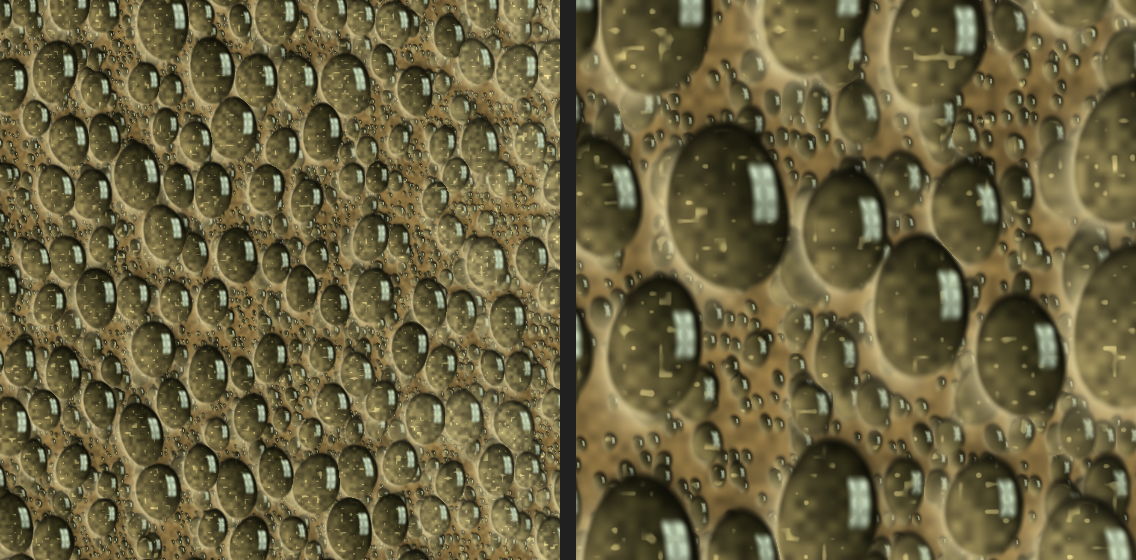
Left: the whole. Right: its middle third, enlarged.
A Shadertoy shader for this texture:

```glsl
// Oval water drops of many sizes on a sandy brown pane, lit from the upper right.
#define SLIM 0.73
#define BIG_CELLS 13.5
#define EDGE 0.0022
#define LEAN 0.28
#define SAND vec3(0.49, 0.40, 0.225)
#define DARK vec3(0.15, 0.145, 0.07)
#define OLIVE vec3(0.52, 0.47, 0.29)
#define CREAM vec3(0.90, 0.84, 0.63)
#define WINDOW vec3(0.66, 0.72, 0.62)
#define HAZE vec3(0.66, 0.62, 0.43)

float hash(vec2 p) {
    return fract(sin(dot(p, vec2(127.1, 311.7))) * 43758.5453);
}

float noise(vec2 p) {
    vec2 i = floor(p), f = fract(p);
    f = f * f * (3.0 - 2.0 * f);
    return mix(mix(hash(i), hash(i + vec2(1, 0)), f.x),
               mix(hash(i + vec2(0, 1)), hash(i + vec2(1, 1)), f.x), f.y);
}

// Staggered, jittered centre of the drop in a cell
vec2 dropCentre(vec2 cell) {
    vec2 jitter = vec2(hash(cell + 3.7), hash(cell + 9.2)) - 0.5;
    float stagger = mod(cell.y, 2.0) < 1.0 ? -0.25 : 0.25;
    return cell + 0.5 + vec2(stagger, 0.0) + jitter * vec2(0.55, 0.6);
}

float dropWeight(vec2 cell) {
    return mix(0.6, 1.5, hash(cell + 21.3));
}

// Each drop shares the gap to its neighbours by weight
float dropRadius(vec2 cell, vec2 centre) {
    float radius = 0.62, weight = dropWeight(cell);
    for (int k = 0; k < 9; k++) {
        if (k == 4) continue;
        vec2 other = cell + vec2(k % 3 - 1, k / 3 - 1);
        float gap = length(dropCentre(other) - centre);
        radius = min(radius, gap * weight / (weight + dropWeight(other)));
    }
    return radius * 1.04;
}

// Reflected window, bent along the right rim
float windowShine(vec2 q, float soft) {
    vec2 v = q - vec2(0.61, 0.17);
    v.x += 0.4 * v.y * v.y + 0.12 * v.y;
    vec2 box = abs(v) - vec2(0.11, 0.26);
    float d = length(max(box, 0.0)) + min(max(box.x, box.y), 0.0) - 0.06;
    float bars = min(abs(v.x + 0.02), abs(abs(v.y) - 0.13));
    float panes = 1.0 - 0.22 * (1.0 - smoothstep(0.01, 0.04 + soft, bars));
    return (1.0 - smoothstep(-soft, soft + 0.03, d)) * panes;
}

vec3 dropBody(vec2 q, float r, vec2 uv, float tone, float soft) {
    float light = smoothstep(-0.75, 1.15, dot(q, vec2(-0.78, -0.55)) + tone * 0.5 - 0.15);
    vec3 body = mix(DARK, OLIVE, light);
    float pale = smoothstep(0.5, 1.05, uv.x + 0.25 * (tone - 0.5));
    body = mix(body, HAZE, pale * (0.3 + 0.3 * light));
    // Grain and bright flecks
    body *= 0.72 + 0.56 * noise(uv * 150.0);
    float fleck = smoothstep(0.76, 0.95, noise(uv * 185.0 + 40.0));
    body += fleck * vec3(0.30, 0.28, 0.19) * smoothstep(1.0, 0.7, r);
    // Dark rim, deepest towards the upper right
    float rimSide = smoothstep(-0.7, 0.8, dot(q, vec2(0.45, 0.85)));
    body *= 1.0 - smoothstep(0.7, 1.0, r) * mix(0.1, 0.55, rimSide);
    vec3 shine = WINDOW * mix(0.85, 1.18, smoothstep(-0.3, 0.5, q.y + 0.4 * tone));
    return mix(body, shine, windowShine(q, soft));
}

void addDrops(inout vec3 col, vec2 uv, float cells, float share, float glowGain) {
    vec2 p = vec2(uv.x, uv.y * SLIM) * cells;
    vec2 home = floor(p);
    vec3 body = vec3(0);
    float cover = 0.0, glow = 0.0, shade = 0.0;
    for (int k = 0; k < 9; k++) {
        vec2 cell = home + vec2(k % 3 - 1, k / 3 - 1);
        vec2 centre = dropCentre(cell);
        vec2 q = p - centre;
        if (hash(cell + 51.9) > share || length(q) > 1.0) continue;
        float radius = dropRadius(cell, centre);
        float tone = hash(cell + 77.1);
        q /= radius;
        q.x += (hash(cell + 63.4) - 0.4) * LEAN * q.y;
        float angle = atan(q.y, q.x + 1e-5);
        float r = length(q) * (1.0 + 0.045 * sin(2.0 * angle + 6.28 * tone)
                                   + 0.025 * sin(3.0 * angle + 20.0 * tone));
        float soft = EDGE * cells / radius;
        float mask = 1.0 - smoothstep(1.0 - soft, 1.0 + soft, r);
        // Light thrown to the lower left, shadow above
        vec2 dir = q / max(length(q), 0.001);
        float outside = max(r - 1.0, 0.0);
        float reach = smoothstep(1.0, 0.7, length(p - centre));
        glow = max(glow, reach * exp(-4.2 * outside) * smoothstep(0.0, 0.9, dot(dir, vec2(-0.88, -0.47))));
        shade = max(shade, reach * exp(-6.0 * outside) * smoothstep(0.0, 1.0, dot(dir, vec2(0.35, 0.94))));
        if (mask > cover) {
            cover = mask;
            body = dropBody(q, r, uv, tone, min(soft, 0.15));
        }
    }
    col *= 1.0 - 0.35 * shade;
    col = mix(col, CREAM, glow * glowGain);
    col = mix(col, body, cover);
}

void mainImage(out vec4 fragColor, in vec2 fragCoord) {
    vec2 uv = fragCoord / iResolution.y;
    // Sandy ground
    vec3 col = SAND * (0.72 + 0.36 * noise(uv * 160.0) + 0.24 * noise(uv * 14.0));
    // Fine mist first, large drops last
    addDrops(col, uv + 7.0 * vec2(0.0, 1.0), 115.0, 0.5, 0.4);
    addDrops(col, uv, 62.0, 0.45, 0.5);
    addDrops(col, uv, 31.0, 0.5, 0.6);
    addDrops(col, uv, BIG_CELLS, 0.97, 0.88);
    fragColor = vec4(clamp(col, 0.0, 1.0), 1.0);
}
```
